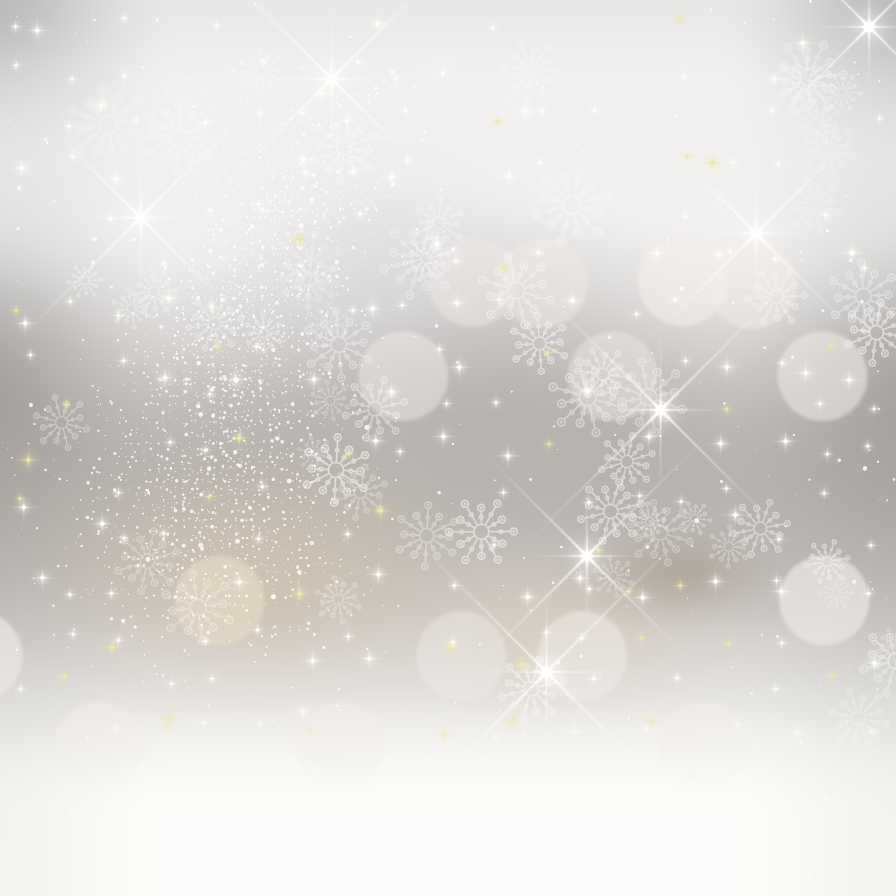
Give the GLSL for this background, as a WebGL 2 fragment shader.

```glsl
#version 300 es
precision highp float;
// Pale silver winter glow with soft light discs, lacy snowflakes, glitter dust and star flares.
uniform vec2 u_resolution;
out vec4 fragColor;

float hash(vec2 p) {
  vec3 q = fract(p.xyx * vec3(0.1031, 0.103, 0.0973));
  q += dot(q, q.yzx + 33.33);
  return fract((q.x + q.y) * q.z);
}

vec2 hash2(vec2 p) { return vec2(hash(p), hash(p + 57.3)); }

// Soft elliptical spot: 1 in the centre, fading outwards
float spot(vec2 p, vec2 centre, vec2 size) {
  vec2 d = (p - centre) / size;
  return exp(-dot(d, d));
}

// Blurred backdrop: grey middle band between two bright zones
vec3 backdrop(vec2 p) {
  vec3 light = mix(vec3(0.992, 0.99, 0.98), vec3(0.945, 0.94, 0.937), smoothstep(0.1, 0.5, p.y));
  float band = smoothstep(0.09, 0.47, p.y) * (1.0 - smoothstep(0.5, 0.78, p.y + 0.03 * sin(p.x * 9.0)));
  vec3 col = mix(light, vec3(0.715, 0.7, 0.685), band);
  col = mix(col, vec3(0.86, 0.86, 0.875), 0.5 * spot(p, vec2(0.42, 0.7), vec2(0.12, 0.1)));
  col = mix(col, vec3(0.82, 0.765, 0.69), 0.75 * spot(p, vec2(0.28, 0.36), vec2(0.18, 0.1)));
  col = mix(col, vec3(0.85, 0.8, 0.74), 0.6 * spot(p, vec2(0.62, 0.3), vec2(0.14, 0.07)));
  col = mix(col, vec3(0.64, 0.59, 0.53), 0.55 * spot(p, vec2(0.76, 0.36), vec2(0.08, 0.04)));
  float side = smoothstep(0.3, 0.52, abs(p.x - 0.5));
  float shade = 0.04 + 0.14 * smoothstep(0.82, 1.0, p.y) + 0.08 * spot(p, vec2(p.x, 0.62), vec2(0.1));
  return col - side * shade - 0.03 * smoothstep(0.9, 1.0, p.y);
}

// Snowflake of unit radius: twelve beaded spokes with ringed tips
float snowflake(vec2 p, float blur) {
  float r = length(p), sector = 6.28319 / 12.0;
  float angle = atan(p.y, p.x);
  float spoke = floor(angle / sector + 0.5);
  angle -= spoke * sector;
  float reach = mix(1.0, 0.74, mod(spoke, 2.0));
  vec2 q = r * vec2(cos(angle), sin(angle));
  float d = length(q - vec2(clamp(q.x, 0.2, 0.77 * reach), 0.0));
  d = min(d, abs(length(q - vec2(0.87 * reach, 0.0)) - 0.09));
  d = min(d, length(q - vec2(0.87 * reach, 0.0)) - 0.015);
  d = min(d, abs(length(q - vec2(0.53 * reach, 0.0)) - 0.045));
  d = min(d, abs(r - 0.2));
  return clamp((0.022 - d) / blur + 0.5, 0.0, 1.0);
}

// Tapered streak along the x axis
float streak(vec2 p, float reach, float width) {
  float fade = max(0.0, 1.0 - abs(p.x) / reach);
  return fade * fade * exp(-pow(p.y / width, 2.0));
}

void main() {
  vec2 p = gl_FragCoord.xy / u_resolution;
  float pixel = 1.0 / min(u_resolution.x, u_resolution.y);
  vec3 col = backdrop(p);

  // Light discs: a lower wavy row and an upper right cluster
  for (int i = 0; i < 15; i++) {
    float k = float(i), j = k - 8.0;
    vec2 centre = i < 8 ? vec2(-0.025 + 0.135 * k, 0.24 + 0.09 * cos(2.513 * (k - 2.0)))
                        : vec2(0.45 + 0.078 * j, 0.65 - 0.07 * cos(2.1 * j));
    float disc = 1.0 - smoothstep(0.046, 0.054, length(p - centre));
    vec3 tint = i == 2 ? vec3(0.91, 0.86, 0.78) : vec3(0.945, 0.93, 0.915);
    col = mix(col, tint, disc * mix(0.4, 0.65, hash(vec2(k, 4.0))) * smoothstep(0.1, 0.2, p.y));
  }

  // Snowflakes
  for (int i = 0; i < 64; i++) {
    vec2 seed = vec2(float(i) * 3.7, 11.0);
    vec2 rnd = hash2(seed);
    vec2 centre = vec2(pow(rnd.x, 0.8), 0.19 + 0.74 * rnd.y);
    float radius = mix(0.02, 0.048, hash(seed + 5.0));
    vec2 q = (p - centre) / radius;
    if (dot(q, q) < 1.3) {
      float turn = 6.28 * hash(seed + 9.0);
      q = mat2(cos(turn), sin(turn), -sin(turn), cos(turn)) * q;
      float alpha = mix(0.3, 0.65, hash(seed + 13.0));
      col = mix(col, vec3(0.97, 0.967, 0.96), alpha * snowflake(q, 1.2 * pixel / radius));
    }
  }

  // Glitter dust drifting along a curved stream
  float stream = 0.24 + 0.8 * pow(p.y - 0.45, 2.0);
  float spread = mix(0.11, 0.06, smoothstep(0.45, 0.85, p.y));
  float density = exp(-pow((p.x - stream) / spread, 2.0));
  density *= smoothstep(0.24, 0.45, p.y) * (1.0 - smoothstep(0.75, 0.95, p.y));
  for (int i = 0; i < 4; i++) {
    float cells = 70.0 + 23.0 * float(i);
    vec2 g = p * cells + 0.37 * float(i), id = floor(g) + 91.0 * float(i);
    vec2 centre = 0.25 + 0.5 * hash2(id);
    float size = mix(0.06, 0.2, pow(hash(id + 7.0), 2.0)), edge = pixel * cells;
    float dot_ = 1.0 - smoothstep(size - 0.5 * edge, size + 0.5 * edge, length(fract(g) - centre));
    float present = step(hash(id + 3.0), 0.6 * density + 0.008);
    col = mix(col, vec3(0.99), 0.85 * dot_ * present);
  }

  // Scattered small sparkles, some of them pale yellow
  for (int i = 0; i < 2; i++) {
    float cells = 13.0 + 6.0 * float(i);
    vec2 g = p * cells, id = floor(g) + 40.0 * float(i);
    vec2 d = fract(g) - 0.3 - 0.4 * hash2(id);
    float glow = 0.4 * exp(-dot(d, d) * 130.0) + exp(-dot(d, d) * 1600.0);
    glow += 0.5 * (streak(d, 0.28, 0.012) + streak(d.yx, 0.28, 0.012));
    vec3 tint = hash(id + 6.0) < 0.2 ? vec3(0.93, 0.91, 0.66) : vec3(1.0, 0.995, 0.98);
    col = mix(col, tint, min(glow, 1.0) * step(hash(id + 2.0), 0.42) * smoothstep(0.1, 0.25, p.y));
  }

  // Star flares: five on a rising curve, two on the upper left
  for (int i = 0; i < 7; i++) {
    float k = float(i), t = k / 4.0;
    vec2 centre = i < 5 ? vec2(0.61 + 0.36 * pow(t, 1.5), 0.25 + 0.45 * t + 0.27 * t * t)
                        : vec2(0.157, 0.757) + (k - 5.0) * vec2(0.213, 0.155);
    vec2 d = p - centre, e = vec2(d.x + d.y, d.y - d.x) * 0.7071;
    float size = mix(0.8, 1.1, hash(vec2(k, 21.0)));
    float flare = 0.75 * (streak(e, 0.27 * size, 0.0015) + streak(e.yx, 0.24 * size, 0.0015));
    flare += 0.7 * (streak(d, 0.09 * size, 0.0013) + streak(d.yx, 0.11 * size, 0.0013));
    flare += exp(-dot(d, d) * 40000.0) + 0.45 * exp(-dot(d, d) * 3500.0);
    col = mix(col, vec3(1.0, 0.998, 0.99), min(flare, 1.0));
  }

  fragColor = vec4(clamp(col, 0.0, 1.0), 1.0);
}
```
